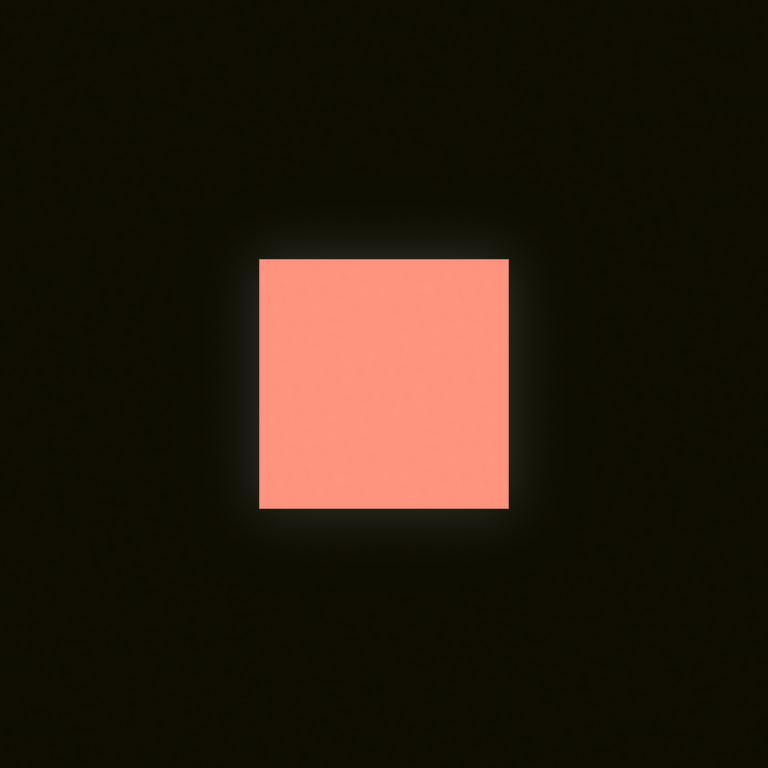
Give the GLSL for this background, as a WebGL 2 fragment shader.

```glsl
#version 300 es
precision highp float;

#define HALF_SIDE 0.1624
#define GLOW_SIGMA 0.036
#define GLOW_STRENGTH 0.17
#define GRAIN_AMOUNT 0.003
#define BACKDROP vec3(0.058, 0.053, 0.008)
#define GLOW_COLOR vec3(0.95, 0.97, 1.0)
#define SQUARE_COLOR vec3(0.996, 0.580, 0.494)

uniform vec2 u_resolution;
out vec4 fragColor;

// Smooth approximation of the normal cumulative distribution
vec2 normalCdf(vec2 x) {
    x = clamp(x, -4.0, 4.0);
    return 0.5 + 0.5 * tanh(0.798 * (x + 0.0447 * x * x * x));
}

// Square convolved with a Gaussian
float blurredSquare(vec2 p, float halfSide, float sigma) {
    vec2 span = normalCdf((p + halfSide) / sigma) - normalCdf((p - halfSide) / sigma);
    return span.x * span.y;
}

float squareDistance(vec2 p, float halfSide) {
    vec2 d = abs(p) - halfSide;
    return length(max(d, 0.0)) + min(max(d.x, d.y), 0.0);
}

// Faint surface grain from rotated, layered sines
float grain(vec2 p) {
    const mat2 turn = mat2(0.8, 0.6, -0.6, 0.8);
    float sum = 0.0;
    float weight = 0.5;
    p *= 90.0;
    for (int i = 0; i < 4; i++) {
        p = turn * p * 1.7 + sin(p.yx * 0.6);
        sum += weight * sin(p.x) * sin(p.y);
        weight *= 0.7;
    }
    return sum;
}

void main() {
    float canvas = min(u_resolution.x, u_resolution.y);
    vec2 p = (gl_FragCoord.xy - 0.5 * u_resolution) / canvas;
    float pixel = 1.0 / canvas;

    // Backdrop and soft halo
    float halo = blurredSquare(p, HALF_SIDE, GLOW_SIGMA);
    vec3 color = mix(BACKDROP, GLOW_COLOR, GLOW_STRENGTH * halo);

    // Solid square with a smoothed edge
    float edge = squareDistance(p, HALF_SIDE);
    float coverage = clamp(0.5 - edge / pixel, 0.0, 1.0);
    color = mix(color, SQUARE_COLOR, coverage);

    color += GRAIN_AMOUNT * grain(p) * mix(0.5, 1.5, coverage);
    fragColor = vec4(clamp(color, 0.0, 1.0), 1.0);
}
```
